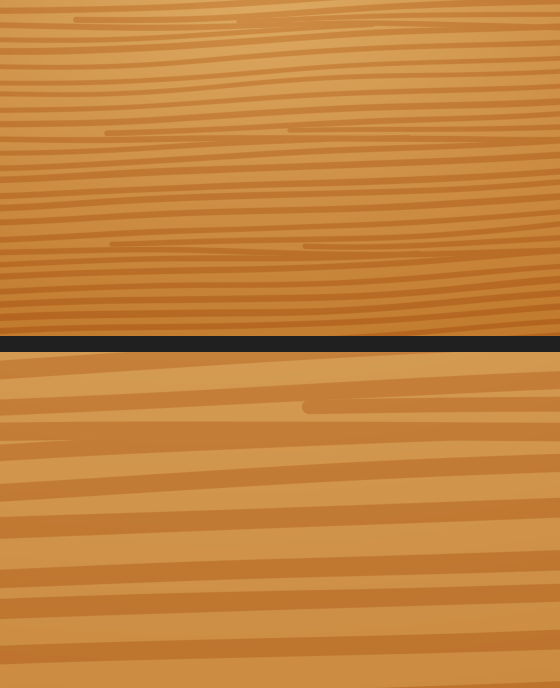
Top: the whole. Bottom: its middle third, enlarged.
This texture is drawn by a WebGL 2 fragment shader. Its source:

```glsl
#version 300 es
precision highp float;
// Warm varnished wood: flat wavy grain strokes that fan out and merge, lit from the top.

uniform vec2 u_resolution;
out vec4 outColor;

const float GROUP_HEIGHT = 0.336;   // vertical period of one fan of grain
const float GROUP_ORIGIN = -0.087;
const int STROKES = 10;             // strokes per fan
const float GAPS = 8.0;             // stroke spacings across a fan

float hash(float n) {
    return fract(sin(n * 12.9898 + 4.137) * 43758.5453);
}

float noise(float x) {
    float cell = floor(x);
    float f = x - cell;
    return mix(hash(cell), hash(cell + 1.0), f * f * f * (f * (f * 6.0 - 15.0) + 10.0));
}

// Slow bend shared by neighbouring strokes
float bend(float x, float y) {
    float swell = sin(x * 7.5 - y * 5.0 + 0.8) * 0.006;
    return swell + (noise(x * 2.6 + y * 1.7 + 9.0) - 0.5) * 0.016;
}

// Distance to one stroke of a fan, in canvas heights
float strokeDistance(vec2 uv, float aspect, float group, float index) {
    float seed = group * 17.0 + index * 3.7 + 40.0;
    float jitter = hash(seed) - 0.5;
    float shift = 0.04 * (1.0 - group) + 0.06 * jitter;

    // Low strokes start late on the level line, high ones end early in the next
    bool level = index < 0.5;
    bool late = !level && index < 2.5;
    bool early = index > GAPS - 0.5;
    float start = late ? 0.85 - 0.32 * index + shift : -0.1;
    float finish = early ? 1.02 - 0.3 * (index - GAPS) + shift : 1.05;

    float from = late ? 0.055 : max(index - 2.0, 0.0) / GAPS;
    float to = min(index / GAPS, 1.0);
    float t = clamp((uv.x - start) / (finish - start), 0.0, 1.0);
    float height = mix(from, to, pow(t, 1.35));

    float base = GROUP_ORIGIN + (group + height) * GROUP_HEIGHT;
    float wobble = (noise(uv.x * 3.2 + seed * 5.3) - 0.5) * 0.007;
    float scatter = (level || late) ? 0.0 : jitter * 0.011;
    float center = base + scatter + wobble + bend(uv.x, base);

    float halfWidth = mix(0.0074, 0.0104, hash(seed + 0.61));
    halfWidth *= 0.9 + 0.2 * noise(uv.x * 4.0 + seed);
    float past = max(max(start - uv.x, uv.x - finish), 0.0) * aspect;
    return length(vec2(past, uv.y - center)) - halfWidth;
}

// Nearest stroke over all fans
float grainDistance(vec2 uv, float aspect) {
    float d = 1.0;
    for (int g = -1; g <= 3; g++) {
        for (int i = 0; i < STROKES; i++) {
            d = min(d, strokeDistance(uv, aspect, float(g), float(i)));
        }
    }
    return d;
}

// Glow falloff from the upper middle
float shade(vec2 uv) {
    return clamp(length((uv - vec2(0.46, 1.0)) * vec2(0.9, 1.0)) / 1.1, 0.0, 1.0);
}

void main() {
    vec2 uv = gl_FragCoord.xy / u_resolution;
    float aspect = u_resolution.x / u_resolution.y;
    float edge = 0.8 / u_resolution.y;

    float dimming = shade(uv);
    vec3 wood = mix(vec3(0.865, 0.665, 0.385), vec3(0.755, 0.475, 0.175), dimming);
    vec3 grain = mix(vec3(0.805, 0.550, 0.270), vec3(0.700, 0.390, 0.115), dimming);

    float mask = 1.0 - smoothstep(-edge, edge, grainDistance(uv, aspect));
    outColor = vec4(mix(wood, grain, mask), 1.0);
}
```
